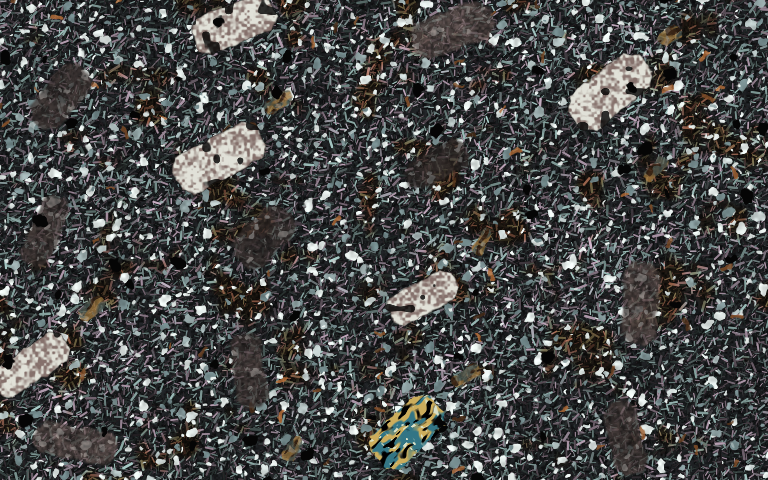
Write a Shadertoy shader that draws this texture.

```glsl
// Thin section of a porphyritic lava under crossed polars: a dark felt of
// tiny laths, scattered bright grains, and a few large pale, ghostly or
// coloured crystals. Grains sit on jittered grids, crystals on an R2 sequence.

#define LATH_SIZE 0.0115
#define GRAIN_SIZE 0.044
#define FLOW_ANGLE 0.75
#define CRYSTAL_HALF vec2(0.088, 0.040)
#define CRYSTAL_COUNT 22
#define DARK vec3(0.085, 0.092, 0.100)
#define TEAL_GREY vec3(0.86, 1.04, 1.02)
#define MAUVE_GREY vec3(1.05, 0.92, 1.03)
#define WHITE vec3(0.90, 0.93, 0.92)
#define BEIGE vec3(0.52, 0.44, 0.42)
#define BROWN vec3(0.50, 0.30, 0.15)

vec3 hash3(vec2 p) {
    vec3 q = fract(p.xyx * vec3(0.1031, 0.1030, 0.0973));
    q += dot(q, q.yxz + 33.33);
    return fract((q.xxy + q.yzz) * q.zyx);
}

float noise(vec2 p) {
    vec2 i = floor(p), f = fract(p);
    f = f * f * (3.0 - 2.0 * f);
    float low = mix(hash3(i).x, hash3(i + vec2(1, 0)).x, f.x);
    float high = mix(hash3(i + vec2(0, 1)).x, hash3(i + vec2(1, 1)).x, f.x);
    return mix(low, high, f.y);
}

float fbm(vec2 p) {
    return 0.55 * noise(p) + 0.3 * noise(p * 2.1 + 7.0) + 0.15 * noise(p * 4.3 + 19.0);
}

mat2 rotation(float a) {
    return mat2(cos(a), -sin(a), sin(a), cos(a));
}

// Jittered capsules, one per cell: x = coverage, y = tone, z = hue
vec3 scatter(vec2 p, float size, vec2 shape, float keep, float seed) {
    vec2 g = p / size, cell = floor(g);
    float blur = 0.7 / (iResolution.y * size);
    vec3 best = vec3(0.0);
    for (int j = -1; j <= 1; j++)
    for (int i = -1; i <= 1; i++) {
        vec2 c = cell + vec2(i, j) + seed;
        vec3 place = hash3(c), look = hash3(c + 157.0);
        if (place.z > keep) continue;
        float angle = FLOW_ANGLE + (look.x - 0.5) * 2.6;
        vec2 d = rotation(angle) * (g + seed - c - place.xy);
        vec2 extent = shape * mix(0.5, 1.1, look.y);
        d.x -= clamp(d.x, -extent.x, extent.x);
        float cover = smoothstep(blur, -blur, length(d) - extent.y);
        if (cover * (0.1 + look.z) > best.x * (0.1 + best.y))
            best = vec3(cover, look.z, place.z / keep);
    }
    return best;
}

// Fine felt of laths over near-black glass
vec3 groundmass(vec2 p) {
    vec3 col = DARK * (0.4 + 1.3 * noise(p * 230.0));
    float patches = 0.72 + 0.6 * fbm(p * 9.0);
    for (int k = 0; k < 3; k++) {
        float size = LATH_SIZE * (0.8 + 0.3 * float(k));
        vec3 lath = scatter(p, size, vec2(0.55, 0.17), 0.95, 31.0 + 83.0 * float(k));
        float light = mix(0.11, 0.68, pow(lath.y, 2.2)) * patches;
        vec3 tint = mix(TEAL_GREY, MAUVE_GREY, smoothstep(0.35, 0.75, lath.z));
        col = max(col, tint * light * lath.x);
    }
    float stain = smoothstep(0.58, 0.78, fbm(p * 13.0 + 40.0));
    return mix(col, col * vec3(0.85, 0.62, 0.42), stain);
}

// Box with cut corners and a ragged edge
float crystalDistance(vec2 local, vec2 halfSize, vec2 p) {
    vec2 q = abs(local) - halfSize;
    float d = max(max(q.x, q.y), 0.707 * (q.x + q.y) + 0.36 * halfSize.y);
    return d + 0.014 * (fbm(p * 38.0) - 0.5);
}

// Lamellae in bright interference colours, split by black cracks
vec3 lamellae(vec2 local) {
    vec2 warped = local + 0.012 * (noise(local * 50.0) - 0.5);
    float band = noise(warped * vec2(45.0, 110.0) + 60.0);
    vec3 col = mix(vec3(0.20, 0.46, 0.52), vec3(0.80, 0.68, 0.36), smoothstep(0.38, 0.62, band));
    col = mix(col, vec3(0.85, 0.88, 0.78), smoothstep(0.7, 0.9, noise(warped * 140.0)));
    return col * smoothstep(0.18, 0.42, noise(warped * vec2(70.0, 170.0) + 90.0));
}

vec3 addCrystals(vec3 col, vec2 p, float aspect) {
    float blur = 0.8 / iResolution.y;
    float mottle = 0.55 * noise(p * 170.0) + 0.45 * fbm(p * 48.0);
    for (int i = 0; i < CRYSTAL_COUNT; i++) {
        float n = float(i);
        vec3 r = hash3(vec2(n + 3.0, 11.0));
        vec2 centre = fract(vec2(0.53, 0.10) + n * vec2(0.7549, 0.5698)) * vec2(aspect, 1.0);
        bool pale = i > 0 && i < 6, ghost = i >= 6 && i < 15;
        float spread = ghost ? 2.2 : 0.7;
        vec2 local = rotation(FLOW_ANGLE + (r.x - 0.5) * spread) * (p - centre);
        vec2 halfSize = CRYSTAL_HALF * mix(vec2(0.75), vec2(1.15), r.yz);
        if (i >= 15) halfSize *= 0.36;
        float d = crystalDistance(local, halfSize, p);
        float cover = smoothstep(blur, -blur, d);
        if (pale) {
            vec3 body = mix(BEIGE, WHITE * vec3(0.98, 0.95, 0.92), smoothstep(0.25, 0.66, mottle));
            body *= 1.0 - 0.8 * smoothstep(0.76, 0.82, noise(p * 42.0 + n));
            col = mix(col, body * smoothstep(0.003, -0.004, d), cover);
        } else if (ghost) {
            vec3 body = BEIGE * mix(0.35, 0.9, r.y) * (0.25 + 1.3 * mottle);
            col = mix(col, body, 0.7 * smoothstep(0.004, -0.004, d));
        } else {
            vec3 body = lamellae(local + n);
            if (i > 0) body = mix(body, BROWN * (0.3 + mottle), 0.55);
            col = mix(col, body, cover * (i > 0 ? 0.8 : 1.0));
        }
    }
    return col;
}

void mainImage(out vec4 fragColor, in vec2 fragCoord) {
    vec2 p = fragCoord / iResolution.y;
    vec3 col = groundmass(p);

    // Bright angular grains in two sizes, and rare rusty specks
    vec2 ragged = p + 0.007 * (vec2(noise(p * 130.0), noise(p * 130.0 + 50.0)) - 0.5);
    for (int k = 0; k < 2; k++) {
        float size = GRAIN_SIZE * (k == 0 ? 1.0 : 0.5);
        vec3 grain = scatter(ragged, size, vec2(0.09, 0.18), 0.52, 211.0 + 97.0 * float(k));
        vec3 body = mix(vec3(0.45, 0.54, 0.55), WHITE, smoothstep(0.1, 0.6, grain.y));
        col = mix(col, body * (0.85 + 0.25 * noise(p * 120.0)), grain.x);
    }
    vec3 speck = scatter(ragged, 0.06, vec2(0.16, 0.07), 0.14, 503.0);
    col = mix(col, BROWN * (0.5 + speck.y), 0.8 * speck.x);

    col = addCrystals(col, p, iResolution.x / iResolution.y);

    // Opaque black grains
    vec3 opaque = scatter(ragged, 0.11, vec2(0.04, 0.10), 0.28, 701.0);
    col = mix(col, vec3(0.02), opaque.x);
    fragColor = vec4(clamp(col, 0.0, 1.0), 1.0);
}
```
